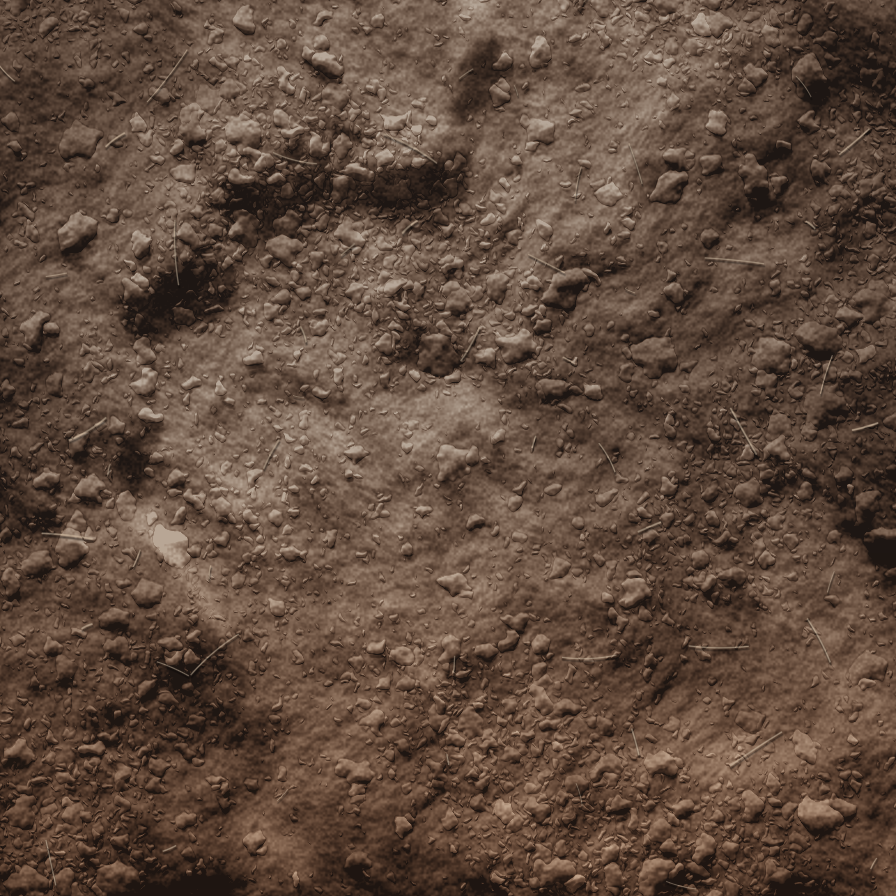
Write a WebGL 2 fragment shader that draws this texture.

```glsl
#version 300 es
precision highp float;
// Dry, crumbly earth: warped noise mounds with ledges, clustered cellular
// clods at several scales and scattered straw. The height field is lit by
// a low sun from above, with shadows and dark crevices, toned to browns.

uniform vec2 u_resolution;
out vec4 outColor;

const vec3 DARK_SOIL = vec3(0.140, 0.102, 0.083);
const vec3 PALE_SOIL = vec3(0.665, 0.585, 0.515);
const vec3 MID_WARMTH = vec3(0.006, 0.038, 0.053);
const vec3 STRAW = vec3(0.72, 0.64, 0.55);
const vec2 SUN = vec2(-0.25, 0.97);
const float MOUND_FREQ = 2.7;
const float MOUND_HEIGHT = 0.13;
const float LEDGE_HEIGHT = 0.045;
const float ROUGHNESS = 0.52;     // gain of the fine ground octaves
const float CLOD_SCALE = 17.0;    // cells across for the largest clods
const float CLOD_STEP = 1.6;      // scale ratio between clod layers
const int CLOD_LAYERS = 5;
const float STRAW_SCALE = 9.0;
const float BASE_TONE = 0.595;
const float SUN_CONTRAST = 0.37;
const float SHADOW_DEPTH = 0.30;
const float CONTACT_DEPTH = 0.13; // dark seam around each clod
const float CREVICE = 2.2;        // darkening of low crumbs
const float DUST = 0.44;
const float VIGNETTE = 0.34;
const float GRAIN = 0.20;
const float TAU = 6.28319;

vec2 hash2(vec2 p) {
    vec3 q = fract(p.xyx * vec3(0.1031, 0.1030, 0.0973));
    q += dot(q, q.yzx + 33.33);
    return fract((q.xx + q.yz) * q.zy);
}

// Smooth value noise, two channels
vec2 noise2(vec2 p) {
    vec2 i = floor(p), f = fract(p);
    f = f * f * (3.0 - 2.0 * f);
    vec2 low = mix(hash2(i), hash2(i + vec2(1, 0)), f.x);
    vec2 high = mix(hash2(i + vec2(0, 1)), hash2(i + 1.0), f.x);
    return mix(low, high, f.y);
}

mat2 rotation(float a) {
    float c = cos(a), s = sin(a);
    return mat2(c, s, -s, c);
}

vec2 warp(vec2 p) {
    return p + 0.033 * sin(p.yx * vec2(11.0, 8.0) + vec2(1.3, 4.1))
             + 0.010 * sin(p.yx * vec2(29.0, 33.0) + p.xy * 13.0);
}

// Broad mounds with ledges, then crumbs: x is height, y the crumbs alone
vec2 ground(vec2 p) {
    vec2 bent = warp(p), q = bent * MOUND_FREQ + 17.0;
    float broad = 0.0, crumbs = 0.0, amp = 1.0;
    for (int i = 0; i < 3; i++) {
        broad += amp * (noise2(q).x - 0.5);
        q = rotation(0.63) * q * 2.05 + 9.7;
        amp *= 0.48;
    }
    float ledge = smoothstep(-0.08, 0.14, broad);
    q = mix(p, bent, 0.5) * MOUND_FREQ * 8.6 + 41.0;
    for (int i = 0; i < 4; i++) {
        crumbs += amp * (noise2(q).x - 0.5);
        q = rotation(0.63) * q * 2.05 + 9.7;
        amp *= ROUGHNESS;
    }
    return vec2(MOUND_HEIGHT * (broad + crumbs) + LEDGE_HEIGHT * ledge, crumbs);
}

// Share of cells holding a clod, gathered into drifts
float clodDensity(vec2 p) {
    float s = sin(p.x * 9.0 + 2.1 * sin(p.y * 6.0 + 0.7))
            + sin(p.y * 12.0 + 1.8 * sin(p.x * 8.0 + 2.0));
    return 0.14 + 0.66 * smoothstep(-0.5, 1.4, s);
}

// One layer of lumpy domes: x is height, below 0 outside; y a random value
vec2 clods(vec2 p, float scale, float seed) {
    vec2 g = p * scale, cell = floor(g), best = vec2(-1.0, 0.0);
    for (int y = -1; y <= 1; y++)
    for (int x = -1; x <= 1; x++) {
        vec2 id = cell + vec2(x, y);
        vec2 place = hash2(id + seed), form = hash2(id + seed + 31.7);
        if (form.x > clodDensity(id / scale)) continue;
        vec2 d = g - id - 0.5 - 0.6 * (place - 0.5);
        d = rotation(TAU * place.x) * d;
        d += 0.04 * sin(d.yx * 11.0 + TAU * place);
        d.y *= 1.0 + 0.8 * place.y;
        float size = mix(0.18, 0.47, form.y * form.y);
        float dome = 0.75 * size * (1.0 - dot(d, d) / (size * size));
        if (dome > best.x) best = vec2(dome, fract(place.x * 7.0 + form.y));
    }
    return vec2(best.x / scale, best.y);
}

// x is height, y a random value on clods, z crevice light
vec3 relief(vec2 p) {
    vec2 top = vec2(-1.0, 0.0), soil = ground(p);
    float scale = CLOD_SCALE;
    vec2 ragged = p + 0.008 * (noise2(p * 80.0) - 0.5) + 0.003 * (noise2(p * 190.0) - 0.5);
    for (int i = 0; i < CLOD_LAYERS; i++) {
        vec2 c = clods(ragged, scale, 43.0 * float(i) + 5.0);
        if (c.x > top.x) top = c;
        scale *= CLOD_STEP;
    }
    float seam = smoothstep(-0.0045, 0.0, top.x) * (1.0 - smoothstep(0.0, 0.0025, top.x));
    float light = CREVICE * soil.y - CONTACT_DEPTH * seam;
    return vec3(soil.x + max(top.x, 0.0), top.y * smoothstep(0.0, 0.002, top.x), light);
}

// Thin, nearly straight stalks, at most one per cell
float straw(vec2 p, float blur) {
    vec2 g = p * STRAW_SCALE, cell = floor(g);
    float cover = 0.0;
    for (int y = -1; y <= 1; y++)
    for (int x = -1; x <= 1; x++) {
        vec2 id = cell + vec2(x, y);
        vec2 a = hash2(id + 71.0), b = hash2(id + 113.0);
        vec2 d = rotation(TAU * b.x) * (g - id - a);
        float halfLength = mix(0.05, 0.34, b.y * b.y);
        d.y += 0.2 * (a.x - 0.5) * d.x * d.x / halfLength;
        d.x -= clamp(d.x, -halfLength, halfLength);
        float edge = length(d) / STRAW_SCALE - mix(0.0003, 0.0013, a.y);
        cover = max(cover, step(a.y, 0.75) * (1.0 - smoothstep(-blur, blur, edge)));
    }
    return cover;
}

void main() {
    vec2 p = gl_FragCoord.xy / min(u_resolution.x, u_resolution.y);
    vec2 uv = gl_FragCoord.xy / u_resolution;
    vec2 sun = normalize(SUN);

    // Slope towards the sun, then shadow from higher earth in its way
    float e = 0.0010;
    vec3 here = relief(p);
    float slope = (relief(p + sun * e).x - relief(p - sun * e).x) / (2.0 * e);
    float lit = -slope / sqrt(1.0 + slope * slope);
    float shadow = 0.0, reach = 0.006;
    for (int i = 0; i < 4; i++) {
        float rise = relief(p + sun * reach).x - here.x;
        shadow = max(shadow, smoothstep(0.35, 1.25, rise / reach));
        reach *= 2.1;
    }

    // Dusty patches, pale clods, fine grain and darker borders
    float dust = noise2(warp(p) * 4.0 + 3.0).x + 0.5 * noise2(warp(p) * 9.0).x - 0.75;
    float tone = BASE_TONE + SUN_CONTRAST * lit - SHADOW_DEPTH * shadow + here.z;
    tone += DUST * dust + 0.13 * here.y + 0.12 * step(0.96, here.y);
    tone += GRAIN * (noise2(p * 390.0).x - 0.5);
    vec2 fromCentre = uv - vec2(0.5, 0.55);
    tone -= VIGNETTE * (smoothstep(0.20, 0.75, length(fromCentre)) - 0.12);
    tone = clamp(tone, -0.05, 1.1);

    vec3 color = mix(DARK_SOIL, PALE_SOIL, tone);
    color -= 4.0 * tone * (1.0 - tone) * MID_WARMTH;
    color *= mix(vec3(1.04, 0.98, 0.93), vec3(0.99, 1.01, 1.03), smoothstep(0.0, 0.6, uv.y));

    // Straw with a soft shadow below
    float blur = 0.0009;
    color *= 1.0 - 0.45 * straw(p + sun * 0.003, 2.0 * blur);
    color = mix(color, STRAW * (0.9 + 0.2 * lit), 0.85 * straw(p, blur));
    outColor = vec4(clamp(color, 0.0, 1.0), 1.0);
}
```
